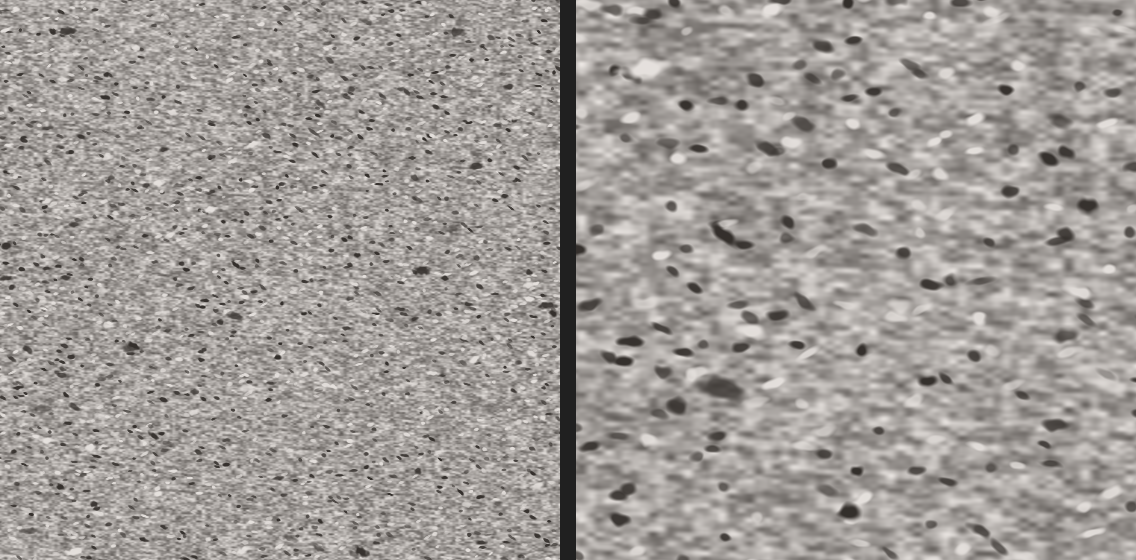
Left, the full canvas; right, a detail of the centre.
A Shadertoy shader for this texture:

```glsl
// Fine grey speckled stone with short horizontal grain and scattered dark and pale flecks.
#define BASE_TONE 0.645
#define COARSE_GRAIN vec2(110.0, 235.0)
#define FINE_GRAIN vec2(190.0, 350.0)
#define COARSE_CONTRAST 0.155
#define FINE_CONTRAST 0.115
#define DARK_TONE 0.20
#define PALE_TONE 0.90
#define DARK_SHARE 0.57
#define FLECK_TILT 0.45
#define WARM_SHIFT vec3(0.0, -0.018, -0.032)

float hash(vec2 p) {
    vec3 q = fract(vec3(p.xyx) * 0.1031);
    q += dot(q, q.yzx + 33.33);
    return fract((q.x + q.y) * q.z);
}

// Smooth value noise from -1 to 1.
float noise(vec2 p) {
    vec2 cell = floor(p);
    vec2 f = fract(p);
    f = f * f * (3.0 - 2.0 * f);
    float low = mix(hash(cell), hash(cell + vec2(1, 0)), f.x);
    float high = mix(hash(cell + vec2(0, 1)), hash(cell + vec2(1, 1)), f.x);
    return 2.0 * mix(low, high, f.y) - 1.0;
}

// Blends one layer of tilted, ragged flecks into the tone.
// The half size is in units of the canvas.
float addFlecks(float tone, vec2 uv, float cells, vec2 halfSize, float density, float seed) {
    vec2 p = uv * cells;
    vec2 home = floor(p);
    vec2 ragged = 0.3 * vec2(noise(uv * 170.0 + seed), noise(uv * 190.0 + seed + 41.0));
    for (int y = -1; y <= 1; y++) {
        for (int x = -1; x <= 1; x++) {
            vec2 cell = home + vec2(x, y);
            vec2 key = cell + seed;
            if (hash(key) > density) continue;

            vec2 centre = cell + vec2(hash(key + 11.3), hash(key + 27.7));
            float dark = step(hash(key + 53.1), DARK_SHARE);
            // Dark flecks lean down to the right, pale ones lie flatter.
            float lean = mix(0.08, -0.22, dark);
            float angle = lean + FLECK_TILT * (2.0 * hash(key + 71.9) - 1.0);
            float c = cos(angle);
            float s = sin(angle);
            vec2 d = mat2(c, -s, s, c) * (p - centre) / cells;

            vec2 size = halfSize * vec2(mix(0.6, 1.35, hash(key + 89.5)),
                                        mix(0.7, 1.2, hash(key + 97.2)));
            float radius = length(d / size + ragged);
            float mask = 1.0 - smoothstep(0.55, 1.3, radius);
            float strength = mix(0.5, 1.0, hash(key + 113.4));
            tone = mix(tone, mix(PALE_TONE, DARK_TONE, dark), mask * strength);
        }
    }
    return tone;
}

void mainImage(out vec4 fragColor, in vec2 fragCoord) {
    vec2 uv = fragCoord / iResolution.y;

    // Dense grain stretched sideways
    vec2 slanted = uv + vec2(0.0, 0.08 * uv.x);
    float tone = BASE_TONE;
    tone += COARSE_CONTRAST * noise(slanted * COARSE_GRAIN);
    tone += FINE_CONTRAST * noise(uv * FINE_GRAIN + 300.0);
    tone += 0.02 * noise(uv * vec2(24.0, 34.0) + 70.0);

    // Flecks from small and common to large and rare
    tone = addFlecks(tone, uv, 64.0, vec2(0.0058, 0.0030), 0.36, 200.0);
    tone = addFlecks(tone, uv, 32.0, vec2(0.0088, 0.0045), 0.15, 400.0);
    tone = addFlecks(tone, uv, 15.0, vec2(0.0135, 0.0066), 0.13, 600.0);

    fragColor = vec4(clamp(tone + WARM_SHIFT, 0.0, 1.0), 1.0);
}
```
